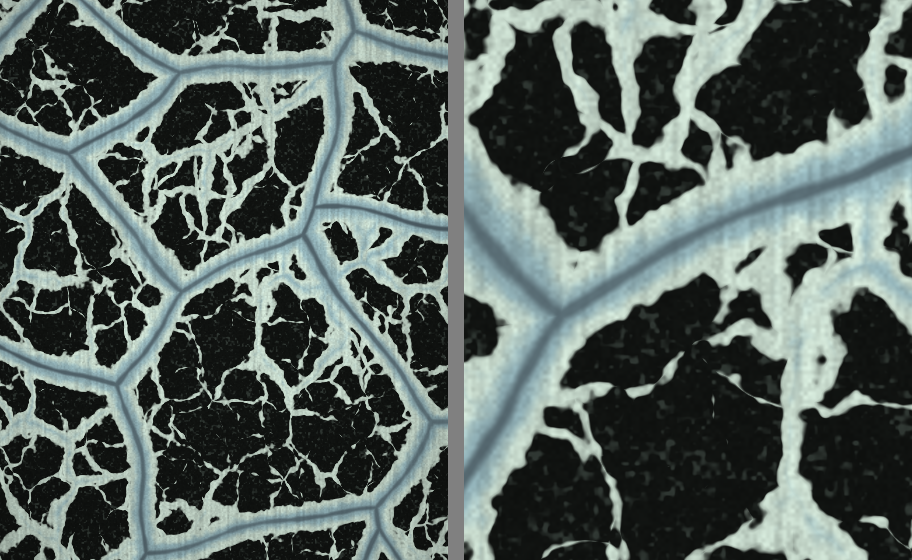
Left: the whole. Right: its middle third, enlarged.
Give the GLSL for this texture, as a Shadertoy shader.

```glsl
// Crackled black lacquer over pale blue-grey ground: three scales of cellular
// borders form broad bands, branching cracks and hairlines. The broad bands
// carry a dark central seam, vertical brush streaks and ragged creamy rims.

vec2 hash2(vec2 c) {
    vec3 q = fract(c.xyx * vec3(0.1031, 0.1030, 0.0973));
    q += dot(q, q.yzx + 33.33);
    return fract((q.xx + q.yz) * q.zy);
}

float noise(vec2 p) {
    vec2 i = floor(p), f = fract(p);
    f = f * f * (3.0 - 2.0 * f);
    float low = mix(hash2(i).x, hash2(i + vec2(1, 0)).x, f.x);
    float high = mix(hash2(i + vec2(0, 1)).x, hash2(i + vec2(1, 1)).x, f.x);
    return mix(low, high, f.y);
}

// Distance to the nearest border between cells
float cellBorder(vec2 p, float jitter) {
    vec2 base = floor(p), f = fract(p), nearest = vec2(0), nearestCell = vec2(0);
    float best = 9.0;
    for (int y = -1; y <= 1; y++)
    for (int x = -1; x <= 1; x++) {
        vec2 cell = vec2(x, y);
        vec2 r = cell + 0.5 + jitter * (hash2(base + cell) - 0.5) - f;
        if (dot(r, r) < best) {
            best = dot(r, r);
            nearest = r;
            nearestCell = cell;
        }
    }
    float border = 9.0;
    for (int y = -2; y <= 2; y++)
    for (int x = -2; x <= 2; x++) {
        vec2 cell = nearestCell + vec2(x, y);
        vec2 r = cell + 0.5 + jitter * (hash2(base + cell) - 0.5) - f;
        vec2 across = r - nearest;
        if (dot(across, across) > 1e-5)
            border = min(border, dot(0.5 * (r + nearest), normalize(across)));
    }
    return border;
}

float smoothMax(float a, float b, float k) {
    float h = max(k - abs(a - b), 0.0) / k;
    return max(a, b) + h * h * k * 0.25;
}

void mainImage(out vec4 fragColor, in vec2 fragCoord) {
    vec2 uv = fragCoord / iResolution.xy;
    vec2 p = fragCoord / iResolution.y + 3.0;
    float pixel = 1.0 / iResolution.y;

    // Gentle bends for the bands, jagged offsets for the finer cracks
    vec2 bend = 0.016 * sin(p.yx * vec2(11.0, 9.0) + vec2(1.0, 4.0))
              + 0.005 * sin(p.yx * vec2(31.0, 27.0) + 2.0 * p.xy);
    vec2 jag = 0.022 * (vec2(noise(p * 24.0), noise(p * 24.0 + 57.0)) - 0.5)
             + 0.009 * (vec2(noise(p * 62.0), noise(p * 62.0 + 31.0)) - 0.5);

    float bandDist = cellBorder((p + bend + 0.12 * jag) * 2.7 + 4.3, 0.95) / 2.7;
    float crackDist = cellBorder((p + bend + jag) * vec2(8.3, 6.6) + 19.0, 0.9) / 7.4;
    float hairDist = cellBorder((p + 1.4 * jag) * vec2(17.0, 14.0) + 41.0, 0.9) / 15.5;

    // Depth inside exposed ground: positive in a crack, negative on lacquer
    float band = 0.020 + 0.010 * noise(p * 7.0 + 5.0) - bandDist;
    float crack = -0.004 + 0.021 * noise(p * 6.5 + 13.0) - crackDist;
    float hair = -0.0055 + 0.0135 * noise(p * 13.0 + 29.0) - hairDist;
    float depth = smoothMax(band, crack, 0.009);
    depth = smoothMax(depth, hair, 0.003);
    depth += 0.0065 * (noise(p * 95.0) - 0.5) + 0.0035 * (noise(p * 210.0) - 0.5);
    float soft = max(0.0012, 0.7 * pixel);
    float ground = smoothstep(-soft, soft, depth);

    // Ground: creamy rims, bluer middles and a dark seam
    float streak = noise(p * vec2(260.0, 13.0)) - 0.5;
    float grain = noise(p * 400.0) - 0.5;
    float tone = noise(p * 5.0 + 71.0);
    float middle = smoothstep(0.004, 0.019, depth + 0.008 * (tone - 0.5));
    vec3 groundColor = mix(vec3(0.74, 0.81, 0.76), vec3(0.55, 0.67, 0.69), middle);
    groundColor *= 0.96 + 0.10 * tone + 0.17 * streak + 0.13 * grain;

    float seamDist = bandDist + 0.0025 * (noise(p * 60.0 + 9.0) - 0.5);
    float seam = 1.0 - smoothstep(0.0008, 0.0065, seamDist);
    float shade = 1.0 - smoothstep(0.0, 0.015, seamDist);
    groundColor = mix(groundColor, vec3(0.40, 0.49, 0.53), 0.35 * shade);
    groundColor = mix(groundColor, vec3(0.27, 0.33, 0.36), seam * (0.5 + 0.45 * tone));

    // Thin edge shading where the ground meets the lacquer
    groundColor *= 0.80 + 0.20 * smoothstep(0.0, 0.003, depth);

    // Lacquer: near black with fine pale speckle
    float speckle = noise(p * 330.0 + 17.0) * noise(p * 190.0 + 83.0);
    vec3 lacquer = vec3(0.066, 0.076, 0.068) * (0.9 + 0.25 * grain);
    lacquer += vec3(0.12, 0.14, 0.13) * smoothstep(0.28, 0.75, speckle);

    vec3 color = mix(lacquer, groundColor, ground);
    vec2 corner = uv - vec2(0.52, 0.54);
    color *= 1.04 - 0.32 * dot(corner, corner);
    fragColor = vec4(color, 1.0);
}
```
